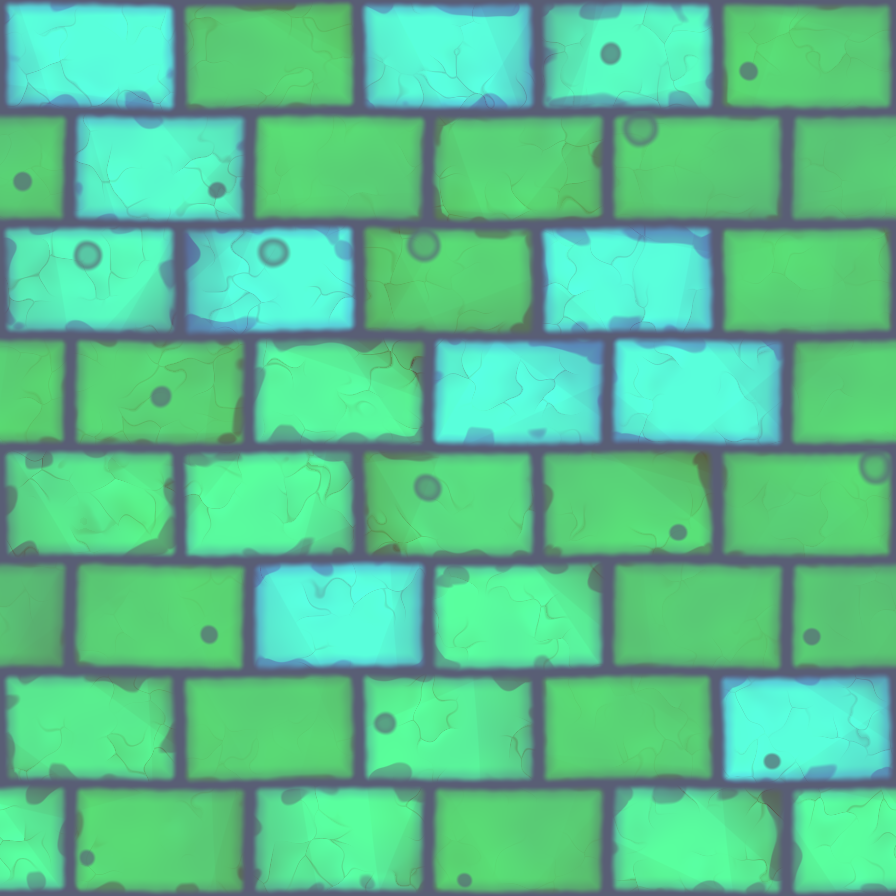
Give the GLSL for this texture map, as a WebGL 2 fragment shader.

```glsl
#version 300 es
precision highp float;
// Worn glazed brick wall: staggered rows of tinted blocks with soft dark joints.
// Each block gets its own tint, tilt, bitten edges, cut planes, cracks and pits,
// all hashed from its wrapped grid index so the wall tiles seamlessly.

#define GRID vec2(5.0, 8.0)         // blocks across and down
#define STAGGER 0.395               // shift of alternate rows, in blocks
#define HALF_SIZE vec2(0.0925, 0.0563)
#define CORNER 0.005                // corner rounding
#define TURN 0.024                  // random block rotation
#define BITE 0.021                  // depth of edge wear
#define CRACK_SCALE 25.0            // shards per canvas width
#define CRACK_DEPTH 0.13
#define PIT_CHANCE 0.45

uniform vec2 u_resolution;
out vec4 fragColor;

const float TAU = 6.283185;
const vec3 JOINT = vec3(0.35, 0.37, 0.46);
const vec3 DULL = vec3(0.35, 0.67, 0.45);
const vec3 MOSS = vec3(0.35, 0.83, 0.46);
const vec3 MINT = vec3(0.35, 0.98, 0.62);
const vec3 AQUA = vec3(0.35, 1.00, 0.86);

vec2 hash2(vec2 p) {
  vec3 a = fract(p.xyx * vec3(0.1031, 0.1030, 0.0973));
  a += dot(a, a.yzx + 33.33);
  return fract((a.xx + a.yz) * a.zy);
}

float gradDot(vec2 cell, vec2 f, vec2 corner) {
  float angle = TAU * hash2(cell + corner).x;
  return dot(vec2(cos(angle), sin(angle)), f - corner);
}

float gradientNoise(vec2 p) {
  vec2 i = floor(p), f = fract(p);
  vec2 u = f * f * f * (f * (f * 6.0 - 15.0) + 10.0);
  float low = mix(gradDot(i, f, vec2(0, 0)), gradDot(i, f, vec2(1, 0)), u.x);
  float high = mix(gradDot(i, f, vec2(0, 1)), gradDot(i, f, vec2(1, 1)), u.x);
  return mix(low, high, u.y);
}

// x: gap between the two nearest shards, y: slope shading of the nearest one
vec2 shards(vec2 p) {
  vec2 cell = floor(p);
  float first = 9.0, second = 9.0, slope = 0.0;
  for (int y = -1; y <= 1; y++)
    for (int x = -1; x <= 1; x++) {
      vec2 id = cell + vec2(x, y);
      vec2 away = p - id - hash2(id);
      float d = length(away);
      second = min(second, max(first, d));
      if (d < first) {
        float angle = TAU * hash2(id + 17.0).y;
        slope = dot(away, vec2(cos(angle), sin(angle)));
        first = d;
      }
    }
  return vec2(second - first, slope);
}

float boxDistance(vec2 p, vec2 halfSize) {
  vec2 d = abs(p) - halfSize + CORNER;
  return length(max(d, 0.0)) + min(max(d.x, d.y), 0.0) - CORNER;
}

vec3 tint(float tone) {
  vec3 c = mix(DULL, MOSS, smoothstep(0.0, 0.12, tone));
  c = mix(c, MINT, smoothstep(0.30, 0.52, tone));
  return mix(c, AQUA, smoothstep(0.66, 0.80, tone));
}

void main() {
  vec2 p = gl_FragCoord.xy / u_resolution;
  p += 0.0012 * sin(TAU * (p.yx * vec2(4.0, 3.0) + vec2(0.1, 0.6)));

  // Block index and local position
  vec2 g = p * GRID;
  float row = floor(g.y);
  g.x -= STAGGER * (1.0 - mod(row, 2.0));
  vec2 id = mod(floor(g), GRID) + 3.0;
  vec2 q = (fract(g) - 0.5) / GRID;
  vec2 rndA = hash2(id), rndB = hash2(id + 41.0), rndC = hash2(id + 83.0);
  float turn = (rndB.x - 0.5) * TURN;
  q = mat2(cos(turn), sin(turn), -sin(turn), cos(turn)) * q;
  vec2 seed = rndA * 50.0 + id * 9.0;

  float tone = rndA.x;
  float wear = mix(0.2, 1.0, smoothstep(0.12, 0.5, tone));
  vec3 color = tint(tone);

  // Broad tilt and mottling
  color.g += dot(q, rndC - 0.5) * 1.0 + 0.05 * gradientNoise(q * 18.0 + seed);

  // Flat planes cut off the face
  for (int i = 0; i < 3; i++) {
    vec2 r = hash2(id + float(i) * 13.7 + 5.0);
    float angle = TAU * r.x;
    float cut = dot(q, vec2(cos(angle), sin(angle))) - 0.022 - 0.045 * r.y;
    color.gb -= wear * vec2(1.0, 0.6) * (0.035 * smoothstep(0.0, 0.002, cut) + 1.5 * max(cut, 0.0));
  }

  // Curved shards with broken crack lines
  vec2 warp = vec2(gradientNoise(q * 30.0 + seed), gradientNoise(q * 30.0 + seed + 19.0));
  vec2 shard = shards(q * CRACK_SCALE + seed + 0.7 * warp);
  float broken = smoothstep(-0.12, 0.3, gradientNoise(q * 15.0 + seed + 7.0));
  float crack = 1.0 - smoothstep(0.0, 0.07, shard.x);
  color.gb += wear * broken * vec2(1.0, 0.7) * (0.10 * shard.y - CRACK_DEPTH * crack);

  // Bitten edges, deepest at the corners
  float inside = -boxDistance(q, HALF_SIZE);
  vec2 reach = abs(q) / HALF_SIZE;
  float bite = smoothstep(-0.05, 0.45, gradientNoise(q * 24.0 + seed + 31.0));
  bite = BITE * wear * bite * (0.7 + 0.6 * reach.x * reach.y);
  float worn = (1.0 - smoothstep(bite - 0.004, bite + 0.0015, inside)) * smoothstep(0.001, 0.006, bite);
  color.gb -= worn * vec2(0.25, 0.07);

  // Joints: blue rises before green, leaving a violet rim
  float rim = inside + 0.0015 * gradientNoise(q * 60.0 + seed);
  color.g = mix(JOINT.g, color.g, 0.65 * smoothstep(-0.005, 0.004, rim) + 0.35 * smoothstep(-0.002, 0.016, rim));
  color.b = mix(JOINT.b, color.b, smoothstep(-0.006, 0.005, rim));

  // Round pits; wide ones have a raised floor
  float radius = mix(0.011, 0.025, rndC.y * rndC.y);
  float fromPit = length(q - (rndC - 0.5) * 1.75 * HALF_SIZE) + 0.004 * warp.x;
  float pit = 1.0 - smoothstep(radius * 0.65, radius, fromPit);
  pit *= 1.0 - smoothstep(0.012, 0.022, radius) * 0.6 * (1.0 - smoothstep(0.3, 0.75, fromPit / radius));
  pit *= step(rndB.y, PIT_CHANCE);
  color.gb = mix(color.gb, vec2(0.43, 0.47), 0.75 * pit);

  fragColor = vec4(clamp(color, 0.0, 1.0), 1.0);
}
```
